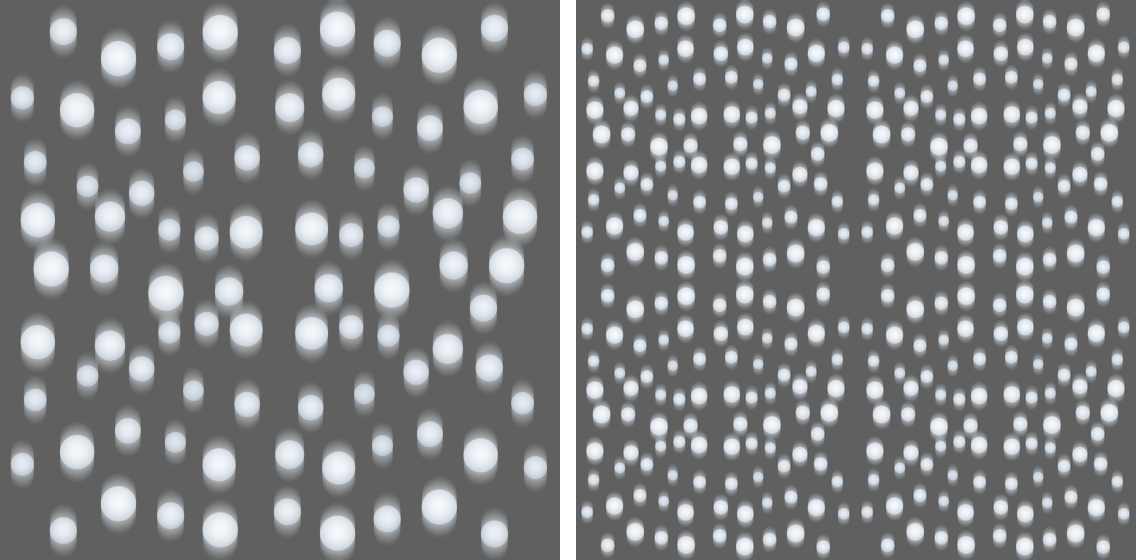
Left: one tile. Right: repeated 2 by 2.
Give the GLSL for this pattern, as a three.js fragment shader.

```glsl
// Pale glowing dots on grey, each with a soft vertical smear above and below.
// Five wavy rows of dots fill one quadrant and are folded into four; the
// middle row is not doubled. Distances wrap, so the square tiles.

#define SPAN 768.0      // layout divisions across the canvas
#define RADIUS_MIN 14.0
#define RADIUS_MAX 24.0
#define SMEAR 19.5      // reach of the smear beyond the disc
#define SMEAR_ALPHA 0.62
#define SOFT 1.1        // half width of smoothed edges
#define JITTER 4.0
#define SKEW 4.5        // vertical shift of the right half
#define AXIS_SUM vec2(765.0, 771.0)  // twice the mirror axes
#define GROUND vec3(0.376)

varying vec2 vUv;

vec2 hash2(vec2 p) {
  vec3 q = fract(vec3(p.xyx) * vec3(0.1031, 0.1030, 0.0973));
  q += dot(q, q.yzx + 33.33);
  return fract((q.xx + q.yz) * q.zy);
}

// Wave: x mean, y amplitude, z frequency, w column of the crest
float wave(vec4 w, float column) {
  return w.x + w.y * cos(w.z * (column - w.w));
}

// Returns centre (xy) and relative size (z) of a dot in the quadrant
vec3 quadrantDot(int row, float column) {
  vec3 run;            // start, step, sway
  vec4 height, size;
  if (row == 0) {
    run = vec3(88.0, 71.0, 4.0);
    height = vec4(62.0, 20.0, 2.0, 1.3);
    size = vec4(0.72, 0.28, 3.14, 1.0);
  } else if (row == 1) {
    run = vec3(32.0, 69.0, 8.0);
    height = vec4(158.0, 24.0, 1.6, 2.2);
    size = vec4(0.45, 0.5, 1.95, 1.1);
  } else if (row == 2) {
    run = vec3(50.0, 72.0, 0.0);
    height = vec4(242.0, 25.0, 1.45, 1.75);
    size = vec4(0.16, 0.2, 2.6, 4.2);
  } else if (row == 3) {
    run = vec3(53.0, 76.0, 28.0);
    height = vec4(312.0, 15.0, 1.3, 3.1);
    size = vec4(0.5, 0.45, 1.45, 4.5);
  } else {
    run = vec3(69.0, 82.0, -8.0);
    height = vec4(384.0, 24.0, 1.6, 2.45);
    size = vec4(0.78, 0.25, 3.14, 0.0);
  }
  float x = run.x + run.y * column + run.z * sin(column);
  vec2 jitter = (hash2(vec2(column, float(row)) + 7.0) - 0.5) * JITTER;
  return vec3(vec2(x, wave(height, column)) + jitter,
              clamp(wave(size, column), 0.0, 1.0));
}

// Vertical smear: full beside the disc, fading with height past its rim
float smear(vec2 d, float r) {
  float rim = sqrt(max(r * r - d.x * d.x, 0.0));
  float fade = clamp(1.0 - (abs(d.y) - rim) / SMEAR, 0.0, 1.0);
  float side = 1.0 - smoothstep(r - SOFT, r + SOFT, abs(d.x));
  return pow(fade, 1.25) * side;
}

// Disc shade: bright heart, cooler rim, dimmer when small
vec3 discColor(vec2 d, float r, float size) {
  float t = length(d + vec2(0.0, 0.08 * r)) / r;
  vec3 heart = mix(vec3(0.85, 0.885, 0.92), vec3(0.965, 0.975, 0.985), sqrt(size));
  vec3 rim = mix(vec3(0.74, 0.78, 0.82), vec3(0.81, 0.845, 0.88), size);
  return mix(heart, rim, clamp(t * t, 0.0, 1.0));
}

void main() {
  vec2 uv = vec2(vUv.x, 1.0 - vUv.y) * SPAN;
  float clearGlow = 1.0;
  vec3 discs = vec3(0.0);
  float cover = 0.0;

  for (int row = 0; row < 5; row++) {
    for (int col = 0; col < 6; col++) {
      float column = float(col);
      vec3 base = quadrantDot(row, column);
      if (base.x > 0.5 * AXIS_SUM.x) continue;

      for (int fold = 0; fold < 4; fold++) {
        bool right = fold == 1 || fold == 3;
        bool lower = fold > 1;
        if (lower && row == 4) continue;             // single middle row
        if (!right && base.x > 355.0) continue;      // no twins on the axis

        // Two dots of the lower right quadrant drift inward
        vec3 dot3 = base;
        if (right && lower && col < 2 && row + col == 3)
          dot3 = vec3(102.0 - 8.0 * column, 353.0 - 82.0 * column, 0.45);

        vec2 centre = dot3.xy;
        if (right) centre = vec2(AXIS_SUM.x - centre.x, centre.y - SKEW);
        if (lower) centre.y = AXIS_SUM.y - centre.y;

        vec2 d = (fract((uv - centre) / SPAN + 0.5) - 0.5) * SPAN;
        float r = mix(RADIUS_MIN, RADIUS_MAX, dot3.z);
        clearGlow *= 1.0 - SMEAR_ALPHA * mix(0.85, 1.0, dot3.z) * smear(d, r);
        float disc = 1.0 - smoothstep(r - SOFT, r + SOFT, length(d));
        discs = mix(discs, discColor(d, r, dot3.z), step(0.001, disc));
        cover = max(cover, disc);
      }
    }
  }

  vec3 color = mix(vec3(0.85, 0.87, 0.885), GROUND, clearGlow);
  gl_FragColor = vec4(mix(color, discs, cover), 1.0);
}
```
